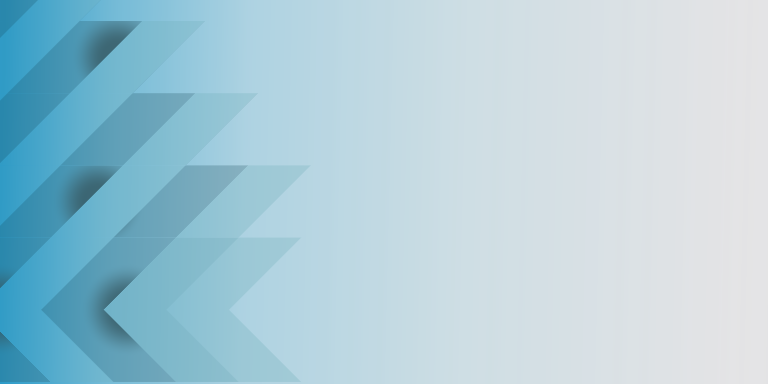
Give the GLSL for this background, as a Shadertoy shader.

```glsl
// Pale blue gradient with stepped rows of slanted translucent bands and a chevron row.

float hash(float n) {
    return fract(sin(n * 127.1) * 437.58) * 2.0 - 1.0;
}

// One-dimensional gradient noise
float streakNoise(float x) {
    float i = floor(x), f = x - i;
    return mix(hash(i) * f, hash(i + 1.0) * (f - 1.0), f * f * (3.0 - 2.0 * f));
}

vec3 backdrop(float t) {
    vec3 c = mix(vec3(0.16, 0.60, 0.78), vec3(0.45, 0.73, 0.84), clamp(t / 0.14, 0.0, 1.0));
    c = mix(c, vec3(0.68, 0.825, 0.885), clamp((t - 0.14) / 0.18, 0.0, 1.0));
    c = mix(c, vec3(0.805, 0.868, 0.893), clamp((t - 0.32) / 0.28, 0.0, 1.0));
    return mix(c, vec3(0.893, 0.893, 0.90), clamp((t - 0.60) / 0.36, 0.0, 1.0));
}

float radialShadow(vec2 p, vec2 center) {
    return 1.0 - smoothstep(0.035, 0.122, length(p - center));
}

void mainImage(out vec4 fragColor, in vec2 fragCoord) {
    // Height units, measured down from the top edge
    vec2 p = vec2(fragCoord.x, iResolution.y - fragCoord.y) / iResolution.y;
    float px = 1.0 / iResolution.y;
    float rowHeight = 0.188, firstRow = 0.0547, bandWidth = 0.163;
    float apexY = firstRow + 4.0 * rowHeight;

    // Gradient with faint tilted streaks
    float t = p.x * iResolution.y / iResolution.x + 0.012 * (p.y - 0.5);
    vec3 base = backdrop(t) + 0.006 * streakNoise(t * 55.0);
    vec3 color = base;

    for (int i = -1; i < 4; i++) {
        float row = float(i);
        float top = firstRow + row * rowHeight;
        float bottom = top + rowHeight * (i == 3 ? 2.0 : 1.0);
        float inRow = clamp((p.y - top) / px + 0.5, 0.0, 1.0)
                    * clamp((bottom - p.y) / px + 0.5, 0.0, 1.0);

        // Slanted band coordinate, folded into chevrons at the apex
        float slant = p.x + min(p.y, 2.0 * apexY - p.y);
        float band = (slant - 0.099) / bandWidth;
        float bandCount = min(2.0 * row + 3.0, 8.0);
        float inside = smoothstep(-px, px, (bandCount - band) * bandWidth);

        // Odd bands are dark, except in the two outermost chevrons
        float edge = (0.25 - abs(fract(band * 0.5) - 0.75)) * 2.0 * bandWidth;
        float dark = smoothstep(-px, px, edge) * step(band, 6.5);

        vec3 shade = mix(base, vec3(0.43, 0.68, 0.72), 0.28);
        float paleInner = 1.0 - smoothstep(0.10, 0.35, p.x);
        shade = mix(shade, base, 0.65 * paleInner);
        if (i == 3) {
            float middle = smoothstep(-px, px, (band - 6.0) * bandWidth)
                         * smoothstep(-px, px, (7.0 - band) * bandWidth);
            shade = mix(shade, vec3(0.42, 0.65, 0.71), 0.25 * middle);
        }
        vec3 darkShade = mix(base, vec3(0.16, 0.36, 0.42), 0.29);

        // Round shadows cast under the neighbouring band
        float shadow = 0.0;
        if (i == 0 || i == 2) {
            float y = top + 0.5 * rowHeight;
            float x = 0.099 + bandWidth * (row + 2.0) - y + 0.03;
            shadow = radialShadow(p, vec2(x, y));
        } else if (i == 3) {
            shadow = max(radialShadow(p, vec2(0.333, apexY)),
                         radialShadow(p, vec2(0.0, apexY)));
        }
        darkShade = mix(darkShade, vec3(0.21, 0.35, 0.39), 0.80 * shadow);

        color = mix(color, mix(shade, darkShade, dark), inside * inRow);
    }

    fragColor = vec4(color, 1.0);
}
```
